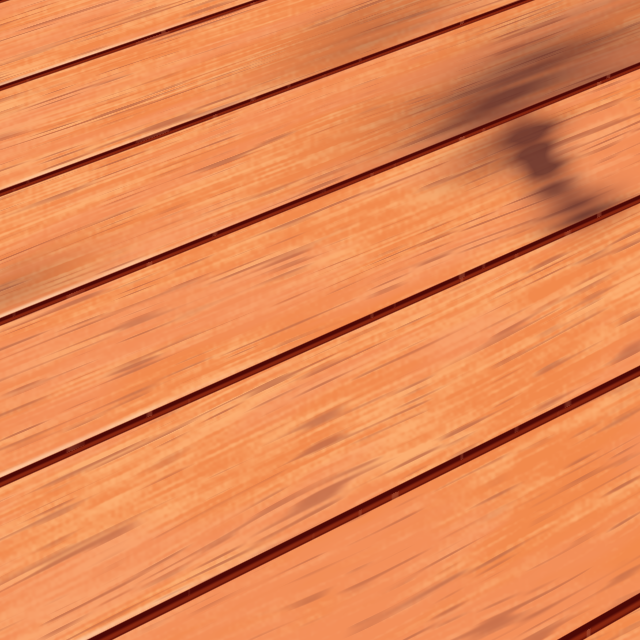
A WebGL 1 fragment shader for this texture:

```glsl
precision highp float;
// Warm timber decking seen at a slant: boards narrow toward the top right.
// A projective mapping turns the canvas into board coordinates, then stretched
// noise adds grain, soft blobs add stains, and thin gaps split the boards.
uniform vec2 u_resolution;

// Perspective: slope of the board lines, their convergence, and board spacing
const float SLOPE = 0.485;
const float CONVERGE = 0.169;
const float HORIZON = 2.5;
const float FIRST_LINE = 0.6104;
const float SPACING = 0.0556;

// Gaps, in board widths
const float GAP_HALF = 0.027;
const float RIM_WIDTH = 0.022;

// Grain cells along and across a board
const vec2 FINE_GRAIN = vec2(11.0, 58.0);
const vec2 BROAD_GRAIN = vec2(5.0, 21.0);

const vec3 AMBER = vec3(0.95, 0.54, 0.30);
const vec3 HONEY = vec3(0.99, 0.68, 0.44);
const vec3 ROSE = vec3(0.96, 0.58, 0.40);
const vec3 PORE = vec3(0.74, 0.41, 0.28);
const vec3 STAIN = vec3(0.40, 0.20, 0.17);
const vec3 GAP_DARK = vec3(0.30, 0.03, 0.02);
const vec3 GAP_LIT = vec3(0.53, 0.15, 0.06);
const vec3 RIM = vec3(1.00, 0.84, 0.70);

float hash(vec2 p) {
  vec3 q = fract(p.xyx * vec3(0.1031, 0.1030, 0.0973));
  q += dot(q, q.yzx + 33.33);
  return fract((q.x + q.y) * q.z);
}

float noise(vec2 p) {
  vec2 i = floor(p);
  vec2 f = fract(p);
  f = f * f * (3.0 - 2.0 * f);
  return mix(mix(hash(i), hash(i + vec2(1.0, 0.0)), f.x),
             mix(hash(i + vec2(0.0, 1.0)), hash(i + 1.0), f.x), f.y);
}

float fbm(vec2 p) {
  float sum = 0.0;
  float gain = 0.5;
  for (int i = 0; i < 4; i++) {
    sum += gain * noise(p);
    p = p * 2.03 + 17.1;
    gain *= 0.5;
  }
  return sum / 0.9375;
}

// Soft elliptical blob, sheared by tilt
float blob(vec2 p, vec2 center, vec2 radius, float tilt) {
  vec2 d = p - center;
  d.y -= tilt * d.x;
  d /= radius;
  return exp(-dot(d, d));
}

// Weathered patches; each keeps to the boards it lies on
float stains(vec2 p, float across) {
  float third = step(2.0, across);
  float second = step(1.0, across) - third;
  float first = 1.0 - step(1.0, across);
  float s = second * 0.62 * blob(p, vec2(0.86, 0.89), vec2(0.23, 0.075), 0.38);
  s += second * 0.45 * blob(p, vec2(0.77, 0.835), vec2(0.09, 0.035), 0.41);
  s += second * 0.28 * blob(p, vec2(0.02, 0.55), vec2(0.12, 0.035), 0.4);
  s += first * 0.35 * blob(p, vec2(0.58, 0.95), vec2(0.15, 0.045), 0.37);
  s += third * 0.80 * blob(p, vec2(0.845, 0.745), vec2(0.055, 0.065), -0.8);
  s += third * 0.60 * blob(p, vec2(0.92, 0.67), vec2(0.06, 0.028), 0.25);
  s += third * 0.40 * blob(p, vec2(0.78, 0.77), vec2(0.08, 0.04), 0.4);
  return s;
}

void main() {
  vec2 p = gl_FragCoord.xy / u_resolution;

  // Board coordinates: distance along, and count across (growing downward)
  float shrink = 1.0 - CONVERGE * p.x;
  float along = p.x / shrink;
  float intercept = (p.y - SLOPE * p.x) / shrink;
  float depth = HORIZON - intercept;
  float across = (FIRST_LINE - 1.0 / depth) / SPACING;
  float pixel = 1.0 / (SPACING * depth * depth * shrink * u_resolution.y);
  float board = floor(across);
  float seed = hash(vec2(board + 9.0, 4.0));

  // Grain: gently bent, with its own offset and drift on each board
  vec2 q = vec2(along + seed * 7.0, across + 12.0);
  q.y += (seed - 0.5) * 0.12 * along + 0.06 * noise(q * vec2(3.0, 4.0));
  float fine = noise(q * FINE_GRAIN);
  float broad = noise(q * BROAD_GRAIN + 31.0);
  float mottle = fbm(q * vec2(6.0, 5.0));
  float speck = noise(p * 170.0);

  // Wood colour
  float tone = 0.3 * fine + 0.25 * broad + 0.3 * mottle + 0.15 * speck;
  tone += 0.10 * (seed - 0.5) - 0.12 * smoothstep(0.9, 1.8, p.x + 1.0 - p.y);
  vec3 color = mix(AMBER, HONEY, smoothstep(0.28, 0.72, tone));
  color = mix(color, ROSE, 0.5 * smoothstep(0.4, 0.7, fbm(q * vec2(3.0, 6.0) + 50.0)));
  float pore = smoothstep(0.58, 0.9, 0.65 * noise(q * FINE_GRAIN + 77.0) + 0.35 * broad);
  color = mix(color, PORE, 0.75 * pore);

  // Stains, broken up along the grain
  float stain = stains(p + 0.03 * (mottle - 0.5), across);
  color = mix(color, STAIN, clamp(stain * (0.65 + 0.7 * broad), 0.0, 0.88));

  // Lit rim above each gap, strongest on the left
  float edge = across - floor(across + 0.5);
  float rim = 1.0 - smoothstep(0.0, RIM_WIDTH + pixel, abs(edge + GAP_HALF + 0.5 * RIM_WIDTH));
  rim *= smoothstep(0.6, 0.05, p.x) * (0.5 + 0.5 * noise(vec2(along * 14.0, board)));
  color = mix(color, RIM, 0.8 * rim);

  // Gap: dark under the upper board, red-brown inside, with a few flecks
  float inside = smoothstep(-0.3, 0.3, edge / GAP_HALF) * smoothstep(1.1, 0.5, edge / GAP_HALF);
  vec3 gapColor = mix(GAP_DARK, GAP_LIT, inside);
  gapColor = mix(gapColor, PORE, 0.4 * smoothstep(0.86, 0.97, noise(vec2(along * 45.0, board + 5.0))));
  float gap = 1.0 - smoothstep(GAP_HALF - pixel, GAP_HALF + pixel, abs(edge));
  gl_FragColor = vec4(mix(color, gapColor, gap), 1.0);
}
```
